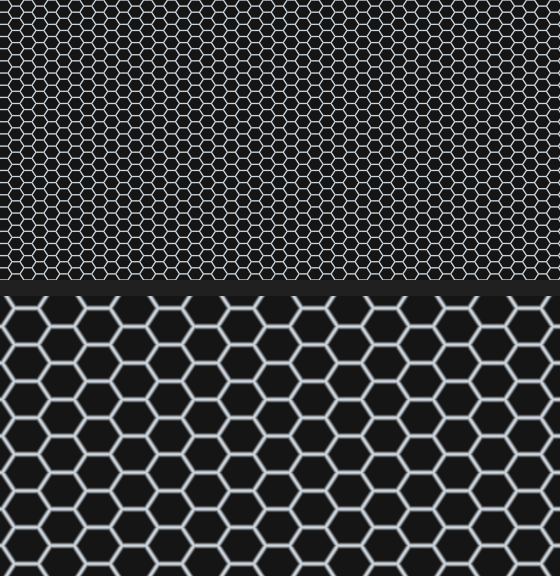
Top: the whole. Bottom: its middle third, enlarged.
This pattern is drawn by a Shadertoy shader. Its source:

```glsl
// Pale steel honeycomb mesh with softly rounded wires over a near-black ground.

const vec2 REPEATS = vec2(23.4, 23.0);        // across and down a 2:1 canvas
const vec2 PERIOD = vec2(2.0, 1.0) / REPEATS; // in canvas heights
const float FIRST_COLUMN = 0.0143;
const float WIRE_RADIUS = 0.0047;

const vec3 GROUND = vec3(0.088, 0.083, 0.082);
const vec3 STEEL = vec3(0.81, 0.845, 0.875);

// Offset from the centre of the nearest rectangular repeat.
vec2 repeatCentered(vec2 p, vec2 period) {
    return (fract(p / period + 0.5) - 0.5) * period;
}

// Distance to the border of a flat-topped hexagon, positive inside.
float hexInside(vec2 p, vec2 period) {
    p = abs(p);
    vec2 corner = vec2(period.x / 3.0, 0.0);
    vec2 slantNormal = normalize(vec2(period.y * 0.5, period.x / 6.0));
    return min(period.y * 0.5 - p.y, dot(corner - p, slantNormal));
}

// Distance to the nearest wire, joining two staggered sets of hexagons.
float honeycombEdge(vec2 p, vec2 period) {
    float evenCells = hexInside(repeatCentered(p, period), period);
    float oddCells = hexInside(repeatCentered(p - period * 0.5, period), period);
    return max(evenCells, oddCells);
}

// Brightness across a wire: bright along the middle, fading to its rim.
float wireProfile(float edge, float radius, float pixel) {
    float softness = max(radius, pixel);
    return 1.0 - smoothstep(radius - softness, radius, edge);
}

void mainImage(out vec4 fragColor, in vec2 fragCoord) {
    vec2 p = fragCoord / iResolution.y;
    float pixel = 1.0 / iResolution.y;

    // Mesh placement
    vec2 origin = vec2(FIRST_COLUMN, PERIOD.y * 0.5);
    float edge = honeycombEdge(p - origin, PERIOD);

    // Wire shading
    float wire = wireProfile(edge, WIRE_RADIUS, pixel);
    fragColor = vec4(mix(GROUND, STEEL, wire), 1.0);
}
```
